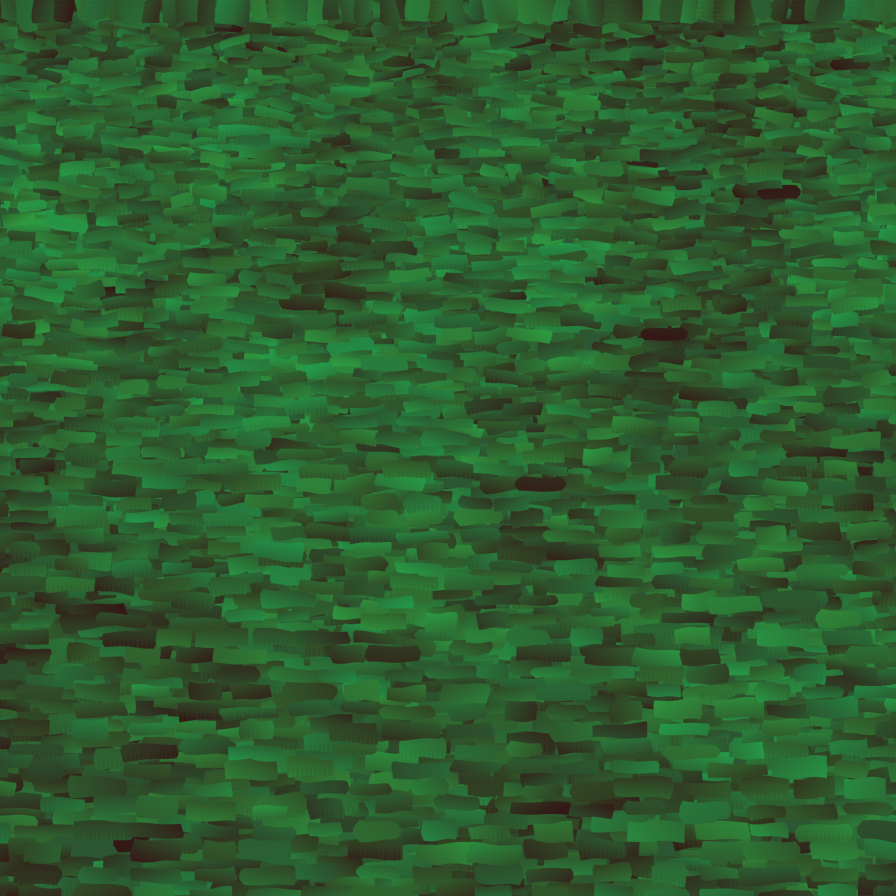
A three.js fragment shader for this texture:

```glsl
// Dense coat of short, mostly horizontal brush strokes in green and brown.
// Jittered rows of irregular quads are painted over each other in layers;
// rows get finer and looser upward, and upright strokes line the top edge.

#define LAYERS 5
#define ROWS_LOW 40.0
#define ROWS_GAIN 35.0
#define WIDTH_LOW 0.064
#define WIDTH_HIGH 0.040
#define COVERAGE 0.78
#define TONE_MEAN 0.60
#define TONE_SPREAD 0.56
#define SHADING 0.32
#define FRINGE 0.027
#define SOFT 0.0009

varying vec2 vUv;

const vec3 BROWN = vec3(0.200, 0.095, 0.085);
const vec3 GREEN = vec3(0.160, 0.560, 0.255);
const vec3 SEAM = vec3(0.175, 0.340, 0.200);

float hash(vec2 p) {
  return fract(sin(dot(p, vec2(127.1, 311.7))) * 43758.5453);
}

vec4 hash4(vec2 p) {
  return vec4(hash(p), hash(p + 17.3), hash(p + 41.9), hash(p + 73.1));
}

float noise(vec2 p) {
  vec2 i = floor(p), f = fract(p);
  f = f * f * (3.0 - 2.0 * f);
  return mix(mix(hash(i), hash(i + vec2(1.0, 0.0)), f.x),
             mix(hash(i + vec2(0.0, 1.0)), hash(i + 1.0), f.x), f.y);
}

// Row coordinate of a height, and its inverse
float rowAt(float y) {
  return ROWS_LOW * y + 0.5 * ROWS_GAIN * y * y;
}

float heightAt(float row) {
  float root = sqrt(max(ROWS_LOW * ROWS_LOW + 2.0 * ROWS_GAIN * row, 0.0));
  return (root - ROWS_LOW) / ROWS_GAIN;
}

// Broad light and dark drifts over the canvas
float drift(vec2 p) {
  float patches = noise(p * vec2(5.0, 7.0)) + 0.7 * noise(p * vec2(13.0, 18.0) + 9.0);
  return 0.30 * (patches - 0.85) + 0.07 * sin(6.2832 * (p.y - 0.4));
}

// Paints one stroke: q is the local position, size its half extents
void paint(inout vec3 color, vec2 q, vec2 size, vec2 centre, vec2 id) {
  vec4 form = hash4(id + 5.7);
  vec4 tint = hash4(id + 29.3);
  vec2 n = q / size;

  // Tapered body with a wavy edge, slanted ends and cut corners
  float wave = 0.10 * sin(n.x * 3.5 + form.w * 6.2832);
  float body = abs(n.y + wave) - 1.0 - 0.45 * (form.x - 0.5) * n.x;
  float ends = abs(n.x + 0.22 * (form.y - 0.5) * n.y) - 1.0;
  float corners = abs(n.x) + abs(n.y) * mix(0.06, 0.32, form.z * form.z) - 1.08;
  float d = max(body * size.y, max(ends, corners) * size.x);
  float mask = 1.0 - smoothstep(-SOFT, SOFT, d);

  // Tone slides along and across the stroke; some have a faint bristle comb
  float tone = TONE_MEAN + drift(centre) + TONE_SPREAD * (tint.x - 0.5);
  tone += SHADING * ((tint.y - 0.5) * n.x + (tint.z - 0.5) * n.y);
  tone -= 0.25 * smoothstep(0.88, 1.0, hash(id + 61.7));
  float comb = smoothstep(-0.3, 0.3, sin(q.x * 1250.0));
  tone -= 0.06 * comb * step(0.72, form.w) * smoothstep(0.1, 0.3, -n.y);
  tone = clamp(tone, 0.0, 1.08);

  vec3 paintColor = mix(BROWN, GREEN, tone);
  paintColor += vec3(0.05, 0.0, -0.05) * (tint.w - 0.5) * tone;
  color = mix(color, paintColor, mask);
}

// One layer of strokes on a jittered grid of rows
void paintLayer(inout vec3 color, vec2 uv, float layer) {
  float shift = layer * 0.37;
  float baseRow = floor(rowAt(uv.y) + shift);
  for (int j = -1; j <= 1; j++) {
    float row = baseRow + float(j);
    float y = heightAt(row + 0.5 - shift);
    float rowHeight = 1.0 / (ROWS_LOW + ROWS_GAIN * y);
    float width = mix(WIDTH_LOW, WIDTH_HIGH, y);
    float offset = layer * 0.41 + hash(vec2(row, layer)) * mix(0.2, 1.0, y);
    float baseColumn = floor(uv.x / width + offset);
    for (int i = -1; i <= 1; i++) {
      float column = baseColumn + float(i);
      vec2 id = vec2(column, row) + layer * vec2(37.0, 53.0);
      vec4 r = hash4(id);
      if (hash(id + 91.7) > COVERAGE) continue;
      vec2 jitter = (r.xy - 0.5) * mix(0.25, 0.65, y);
      vec2 centre = vec2((column + 0.5 - offset + jitter.x) * width, y + jitter.y * rowHeight);
      vec2 size = vec2(mix(0.30, 0.56, r.z) * width, mix(0.28, 0.54, r.w) * rowHeight);
      float angle = (hash(id + 11.1) - 0.5) * mix(0.10, 0.70, y * y);
      vec2 q = uv - centre;
      q = vec2(q.x + angle * q.y, q.y - angle * q.x);
      paint(color, q, size, centre, id);
    }
  }
}

void main() {
  vec3 color = SEAM;
  for (int k = 0; k < LAYERS; k++) paintLayer(color, vUv, float(k));

  // Upright strokes hanging from the top edge
  float baseSlot = floor(vUv.x / 0.02);
  for (int i = -1; i <= 1; i++) {
    float slot = baseSlot + float(i);
    vec4 r = hash4(vec2(slot, 207.0));
    vec2 centre = vec2((slot + 0.3 + 0.4 * r.x) * 0.02, 1.0);
    vec2 q = vUv - centre;
    q.x += (r.z - 0.5) * 0.3 * q.y;
    vec2 size = vec2(FRINGE * mix(0.8, 1.1, r.w), mix(0.008, 0.015, r.y));
    paint(color, q.yx, size, centre, vec2(slot, 151.0));
  }
  gl_FragColor = vec4(color, 1.0);
}
```
